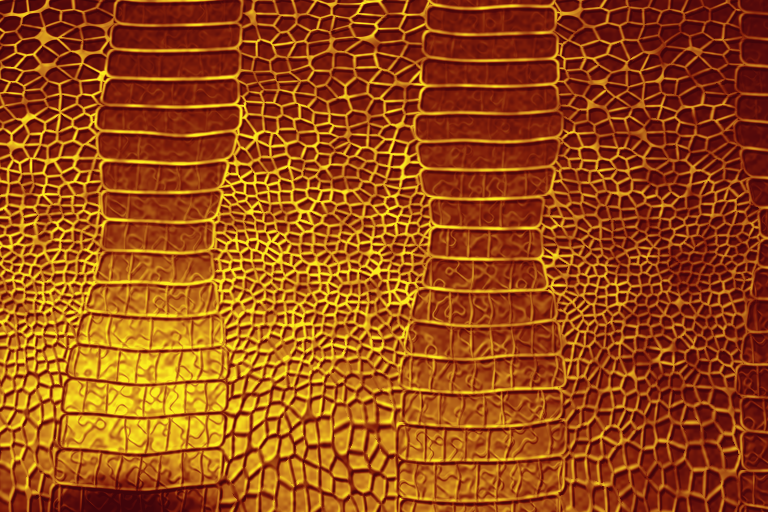
Give the GLSL for this texture, as a WebGL 2 fragment shader.

```glsl
#version 300 es
precision highp float;
// Embossed gilt reptile leather: columns of wide belly plates with small
// Voronoi scales between them. One relief function is sampled twice, for
// lit seams and their shadows, then mapped through a red to gold ramp.

#define COLUMN_START 0.35
#define COLUMN_STEP 0.61
#define SEAM_WIDTH 0.0062
#define CORNER_RADIUS 0.016
#define CREASE_FREQ 25.0
#define SHADOW_OFFSET vec2(-0.003, 0.0062)
#define SEAM_LIGHT 0.58
#define SEAM_SHADOW 0.22
#define GRAIN 0.16

uniform vec2 u_resolution;
out vec4 fragColor;

float hash(vec2 p) {
    return fract(sin(dot(p, vec2(127.1, 311.7))) * 43758.5453);
}

float noise(vec2 p) {
    vec2 i = floor(p), f = fract(p);
    f = f * f * (3.0 - 2.0 * f);
    return mix(mix(hash(i), hash(i + vec2(1, 0)), f.x),
               mix(hash(i + vec2(0, 1)), hash(i + vec2(1, 1)), f.x), f.y);
}

float glow(vec2 p, vec2 center, vec2 radius) {
    vec2 d = (p - center) / radius;
    return exp(-dot(d, d));
}

float bump(float x, float center, float width) {
    float d = (x - center) / width;
    return exp(-d * d);
}

// Distance to the border between the two nearest cell points, corners rounded
float cellEdge(vec2 p) {
    vec2 id = floor(p), near1 = vec2(9.0), near2 = vec2(9.0);
    for (int y = -1; y <= 1; y++)
    for (int x = -1; x <= 1; x++) {
        vec2 c = id + vec2(x, y);
        vec2 r = c + 0.14 + 0.72 * vec2(hash(c), hash(c + 57.3)) - p;
        if (dot(r, r) < dot(near1, near1)) { near2 = near1; near1 = r; }
        else if (dot(r, r) < dot(near2, near2)) near2 = r;
    }
    float edge = 0.5 * (dot(near2, near2) - dot(near1, near1)) / max(length(near2 - near1), 0.01);
    return min(edge, 0.74 - length(near1));
}

// Small scales, finest a little below mid height, upright near the bottom
float scaleEdge(vec2 p, float depth) {
    float gap = floor((p.x - COLUMN_START) / COLUMN_STEP);
    float x = p.x - COLUMN_START - COLUMN_STEP * (gap + 0.5);
    float freq = 23.0 + 20.0 * bump(depth, 0.55, 0.25) + 10.0 * depth;
    float rows = depth * (37.0 - 10.0 * depth) + 6.0 * tanh((depth - 0.53) / 0.22);
    vec2 warp = vec2(noise(p * 9.0), noise(p * 9.0 + 31.0)) - 0.5;
    return cellEdge(vec2(x * freq + gap * 17.0, rows) + 0.8 * warp) / freq;
}

// Seam strength: 1 on a seam or crease, 0 on flat leather
float relief(vec2 p) {
    float depth = 1.0 - p.y;
    float column = clamp(round((p.x - COLUMN_START) / COLUMN_STEP), 0.0, 2.0);
    float u = p.x - COLUMN_START - COLUMN_STEP * column - (0.066 * column - 0.09) * depth;

    // Plate rows grow taller downwards
    float n = depth * (19.98 - 3.35 * depth) - 0.3 * column + 6.0 * u * u;
    n += 0.16 * (noise(p * 11.0) - 0.5);
    float row = floor(n), rowHeight = 1.0 / (19.98 - 6.7 * depth);
    float rowSeed = hash(vec2(row, column));
    float halfWidth = 0.124 + 0.012 * rowSeed - 0.02 * bump(depth, 0.45, 0.1)
        + 0.012 * bump(depth, 0.24, 0.08) + 0.032 * smoothstep(0.5, 0.8, depth);
    vec2 q = abs(vec2(u, (n - row - 0.5) * rowHeight))
        - vec2(halfWidth, 0.5 * rowHeight) + CORNER_RADIUS;
    float plate = length(max(q, 0.0)) + min(max(q.x, q.y), 0.0) - CORNER_RADIUS;

    if (plate > 0.0)
        return 1.0 - smoothstep(0.0, SEAM_WIDTH * 0.92, min(plate, scaleEdge(p, depth)));

    // Short upright creases and fine wrinkles on the plates
    float lower = smoothstep(0.2, 0.7, depth);
    float cx = u * CREASE_FREQ + rowSeed * 7.0 + 0.3 * noise(p * vec2(20, 28));
    float crease = 1.0 - smoothstep(0.0, 0.005, abs(fract(cx) - 0.5) / CREASE_FREQ);
    crease *= step(0.25, hash(vec2(floor(cx), row))) * (0.15 + 0.5 * lower);
    vec2 turned = vec2(p.x * 0.8 - p.y * 0.6, p.x * 0.6 + p.y * 0.8);
    float ridge = 1.0 - abs(2.0 * noise(turned * 62.0) - 1.0);
    float wrinkle = smoothstep(0.6, 1.0, ridge) * (0.12 + 0.33 * lower);
    float seam = 1.0 - smoothstep(0.0, SEAM_WIDTH, -plate);
    return max(seam, max(crease, wrinkle));
}

vec3 goldRamp(float t) {
    const vec3 tones[7] = vec3[7](
        vec3(0.25, 0.02, 0.04), vec3(0.34, 0.04, 0.04), vec3(0.51, 0.12, 0.04),
        vec3(0.65, 0.31, 0.08), vec3(0.79, 0.50, 0.12), vec3(0.91, 0.71, 0.12),
        vec3(0.98, 0.93, 0.12));
    float s = clamp(t, 0.0, 0.999) * 6.0;
    int i = int(s);
    return mix(tones[i], tones[min(i + 1, 6)], fract(s));
}

void main() {
    vec2 p = gl_FragCoord.xy / u_resolution.y;

    // Broad light: hot lower left, weaker lower middle, dim right and corners
    float hot = glow(p, vec2(0.24, 0.24), vec2(0.34, 0.19));
    float warm = glow(p, vec2(0.76, 0.08), vec2(0.44, 0.20));
    float light = 0.31 + 0.58 * hot + 0.34 * warm
        + 0.09 * glow(p, vec2(0.50, 0.45), vec2(0.50, 0.30))
        - 0.12 * smoothstep(0.95, 1.4, p.x) - 0.04 * smoothstep(0.65, 1.0, p.y)
        - 0.14 * glow(p, vec2(0.0, 1.0), vec2(0.25, 0.18))
        - 0.55 * glow(p, vec2(0.25, 0.01), vec2(0.17, 0.055));

    // Seams catch light on one side and shade the other; lit leather shades more
    float lit = clamp(hot + 0.75 * warm, 0.0, 1.0);
    float seam = relief(p), shade = relief(p + SHADOW_OFFSET);
    float sparkle = 0.5 + 0.9 * noise(p * 34.0);
    float dim = 1.0 - 0.2 * smoothstep(0.8, 1.4, p.x);
    float tone = light + seam * SEAM_LIGHT * sparkle * dim * (1.0 - 0.75 * lit)
        - shade * (SEAM_SHADOW + 0.48 * lit) * (1.0 - 0.5 * seam * (1.0 - lit));
    tone += GRAIN * (noise(p * 120.0) - 0.5) * (0.5 + light);

    fragColor = vec4(goldRamp(tone), 1.0);
}
```
